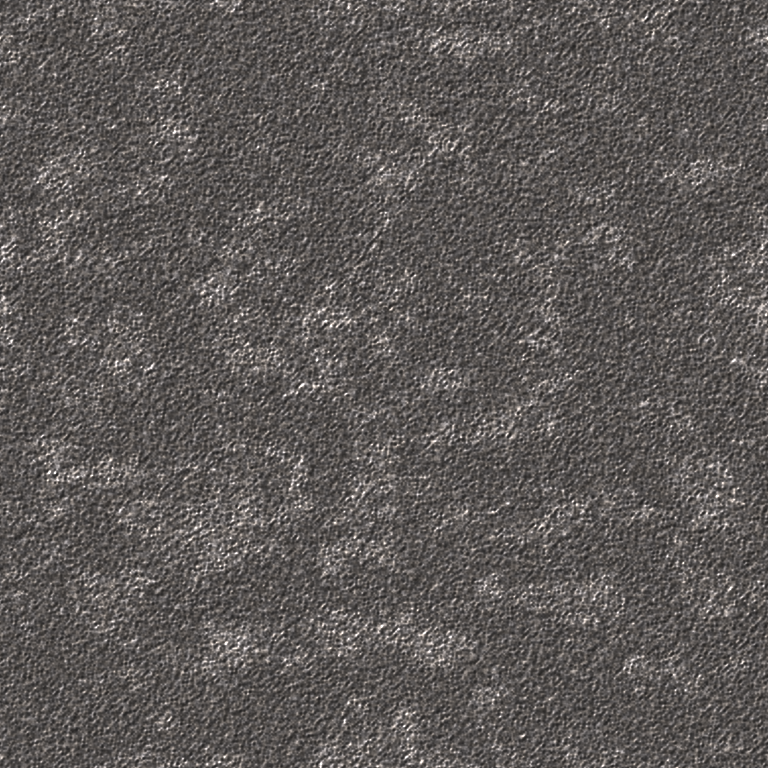
Write a WebGL 1 fragment shader that draws this texture.

```glsl
precision highp float;
// Dark warm-grey woven grain with diagonal relief and pale, ragged worn patches; tiles seamlessly.

#define PATCH_CELLS vec2(14.0, 18.0)    // largest patch cells across the tile
#define STROKE_CELLS vec2(160.0, 232.0) // grain cells along and across the diagonal
#define SPECK_CELLS vec2(390.0, 404.0)  // fine speck cells across the tile
#define BASE_SHADE 0.332
#define RELIEF 0.76
#define SPECK 0.70
#define WEAR 0.31
#define WEAR_RANGE vec2(0.49, 0.69)
#define WORN_CONTRAST 0.30              // extra grain contrast in worn patches
#define TINT vec3(1.0, 0.953, 0.932)

uniform vec2 u_resolution;

float hash(vec2 p, float seed) {
  vec3 q = fract(vec3(p.xyx + seed) * vec3(0.1031, 0.1030, 0.0973));
  q += dot(q, q.yzx + 33.33);
  return fract((q.x + q.y) * q.z);
}

// Value noise that repeats after a whole number of cells.
float wrapNoise(vec2 p, vec2 period, float seed) {
  vec2 cell = floor(p);
  vec2 f = p - cell;
  vec2 low = mod(cell, period);
  vec2 high = mod(cell + 1.0, period);
  f = f * f * (3.0 - 2.0 * f);
  float bottom = mix(hash(low, seed), hash(vec2(high.x, low.y), seed), f.x);
  float top = mix(hash(vec2(low.x, high.y), seed), hash(high, seed), f.x);
  return mix(bottom, top, f.y);
}

// Rough cloud noise; slow octave falloff gives the patches crumbled edges.
float cloud(vec2 uv) {
  float sum = 0.0;
  float total = 0.0;
  float weight = 1.0;
  vec2 period = PATCH_CELLS;
  for (int i = 0; i < 5; i++) {
    float seed = 7.0 + 13.0 * float(i);
    sum += weight * wrapNoise(uv * period, period, seed);
    total += weight;
    weight *= 0.87;
    period *= 2.0;
  }
  return sum / total;
}

// Short diagonal strokes lit from the upper left.
float strokeRelief(vec2 uv) {
  vec2 p = vec2(uv.x + uv.y, uv.y - uv.x) * STROKE_CELLS;
  vec2 toLight = vec2(0.0, 0.6);
  return wrapNoise(p - toLight, STROKE_CELLS, 91.0)
       - wrapNoise(p + toLight, STROKE_CELLS, 91.0);
}

void main() {
  vec2 uv = gl_FragCoord.xy / u_resolution;

  // Worn patches and grain add up in log brightness.
  float wear = smoothstep(WEAR_RANGE.x, WEAR_RANGE.y, cloud(uv));
  float speck = wrapNoise(uv * SPECK_CELLS, SPECK_CELLS, 131.0) - 0.5;
  float grain = RELIEF * strokeRelief(uv) + SPECK * speck;
  grain *= 1.0 + WORN_CONTRAST * wear;
  float shade = BASE_SHADE * exp(grain + WEAR * wear);

  // Faint change between warm and cool threads.
  float warmth = wrapNoise(uv * STROKE_CELLS, STROKE_CELLS, 173.0) - 0.5;
  vec3 color = shade * (TINT + warmth * vec3(0.03, 0.0, -0.05));
  gl_FragColor = vec4(clamp(color, 0.0, 1.0), 1.0);
}
```
